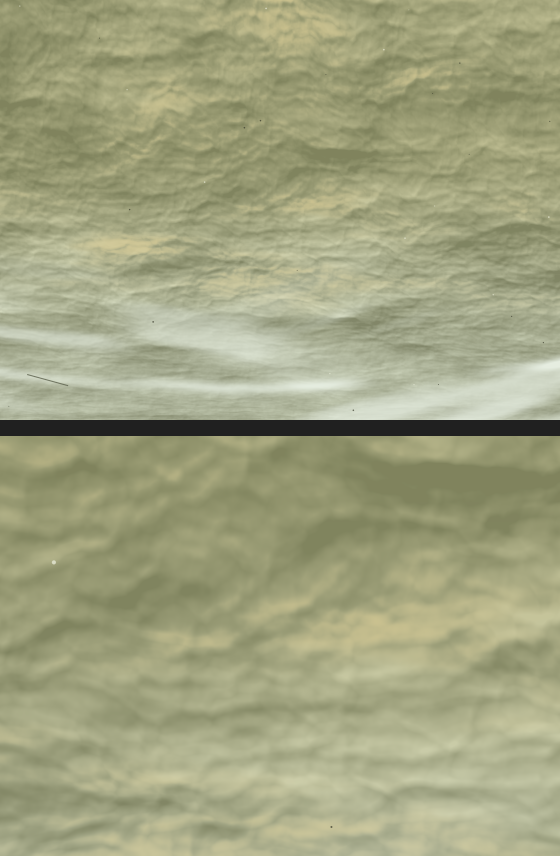
Top, the full canvas; bottom, a detail of the centre.
Reproduce this texture procedurally as a Shadertoy shader.

```glsl
float hash(vec2 p) {
    return fract(sin(dot(p, vec2(127.1, 311.7))) * 43758.5453);
}

vec2 hash2(vec2 p) {
    return vec2(hash(p), hash(p + 57.3));
}

float noise(vec2 p) {
    vec2 i = floor(p), f = fract(p);
    f = f * f * (3.0 - 2.0 * f);
    float low = mix(hash(i), hash(i + vec2(1, 0)), f.x);
    float high = mix(hash(i + vec2(0, 1)), hash(i + vec2(1, 1)), f.x);
    return mix(low, high, f.y);
}

float fbm(vec2 p) {
    float sum = 0.0, amp = 0.5;
    for (int i = 0; i < 5; i++) {
        sum += amp * noise(p);
        p = p * 2.03 + vec2(17.1, 9.7);
        amp *= 0.5;
    }
    return sum / 0.97;
}

// Rounded cells with soft creases between them
float lobes(vec2 p, float sharpness) {
    vec2 cell = floor(p);
    float sum = 0.0;
    for (int y = -1; y <= 1; y++)
    for (int x = -1; x <= 1; x++) {
        vec2 id = cell + vec2(x, y);
        vec2 d = id + 0.1 + 0.8 * hash2(id) - p;
        sum += exp(-sharpness * dot(d, d));
    }
    return 1.0 + log(sum) / sharpness;
}

// Puffs carrying smaller puffs
float billows(vec2 p) {
    vec2 warp = vec2(fbm(p * 6.0), fbm(p * 6.0 + 31.0)) - 0.5;
    p += vec2(0.10, 0.07) * warp;
    return 0.52 * lobes(p * vec2(4.5, 8.5), 16.0)
         + 0.27 * lobes(p * vec2(11.0, 18.0) + 5.0, 18.0)
         + 0.14 * lobes(p * vec2(25.0, 34.0) + 9.0, 18.0)
         + 0.07 * lobes(p * vec2(52.0, 64.0) + 3.0, 18.0);
}

float segment(vec2 p, vec2 a, vec2 b) {
    vec2 ab = b - a;
    return length(p - a - ab * clamp(dot(p - a, ab) / dot(ab, ab), 0.0, 1.0));
}

// Sparse specks: x is the dark cover, y the pale cover
vec2 specks(vec2 p, float density, float pixel) {
    vec2 id = floor(p * density);
    vec2 centre = (id + 0.2 + 0.6 * hash2(id + 3.0)) / density;
    float radius = mix(0.0007, 0.0018, hash(id + 8.0));
    float cover = 1.0 - smoothstep(radius - pixel, radius + pixel, length(p - centre));
    cover *= step(0.9, hash(id + 21.0));
    return cover * (hash(id + 40.0) < 0.65 ? vec2(1, 0) : vec2(0, 1));
}

// Long streaks, sheared by slope
float streaks(vec2 p, float slope, float seed) {
    vec2 q = vec2(p.x, p.y - slope * p.x);
    q.y += 0.03 * noise(q * 4.0 + seed);
    float flow = 0.6 * noise(q * vec2(2.6, 13.0) + seed)
               + 0.4 * noise(q * vec2(5.0, 31.0) + seed + 6.0);
    return smoothstep(0.45, 0.85, flow);
}

void mainImage(out vec4 fragColor, in vec2 fragCoord) {
    const vec3 OLIVE_SHADE = vec3(0.50, 0.515, 0.365);
    const vec3 OLIVE_LIGHT = vec3(0.75, 0.745, 0.575);
    const vec3 GREY_SHADE = vec3(0.51, 0.53, 0.42);
    const vec3 PALE_LIGHT = vec3(0.85, 0.88, 0.79);
    const vec3 WARM_GLOW = vec3(0.84, 0.78, 0.56);
    const vec3 WHITE_GLARE = vec3(0.90, 0.93, 0.88);

    vec2 uv = fragCoord / iResolution.y;
    float pixel = 0.7 / iResolution.y;
    float low = 1.0 - smoothstep(0.05, 0.68, uv.y);

    // Clouds flatten towards the bottom
    vec2 sky = vec2(uv.x, 1.1 * log(uv.y + 0.35));
    float height = billows(sky);
    float relief = billows(sky + vec2(-0.003, 0.010)) - height;
    float broad = fbm(sky * vec2(2.4, 6.5) + 4.0) - 0.5;
    float fibre = fbm(sky * vec2(42.0, 18.0) + 3.0 * broad) - 0.5;
    float grain = noise(uv * 210.0) - 0.5;
    float puffiness = mix(0.4, 1.0, smoothstep(0.06, 0.4, uv.y));
    float tone = 0.43 + 1.0 * broad + 0.24 * fibre + 0.05 * grain
               + puffiness * (3.4 * relief + 0.65 * (height - 0.78));
    tone = clamp(tone, 0.0, 1.0);
    vec3 color = mix(mix(OLIVE_SHADE, GREY_SHADE, low),
                     mix(OLIVE_LIGHT, PALE_LIGHT, low), tone);

    // Warm light on the bright undersides, in broken patches
    float patches = smoothstep(0.42, 0.72, fbm(sky * vec2(3.0, 7.0) + 50.0));
    float warm = patches * smoothstep(0.35, 0.85, tone) * smoothstep(0.2, 0.4, uv.y);
    color = mix(color, WARM_GLOW, 0.6 * warm);

    // Smooth glare streaks falling on the left and rising on the right
    float side = smoothstep(0.35, 0.95, uv.x);
    float glare = mix(streaks(uv, -0.16, 7.0), streaks(uv, 0.28, 19.0), side);
    glare *= 0.8 * (1.0 - smoothstep(0.1, 0.46, uv.y));
    float curve = 0.068 + 0.12 * (uv.x - 0.6) * (uv.x - 0.6);
    float band = (uv.y - curve - 0.012 * noise(vec2(uv.x * 5.0, 2.0))) / 0.014;
    glare += 0.75 * exp(-band * band) * smoothstep(0.2, 0.8, noise(vec2(uv.x * 4.0, 8.0)));
    color = mix(color, WHITE_GLARE, clamp(glare, 0.0, 1.0));

    // Specks and one thin needle
    vec2 dust = specks(uv, 15.0, pixel);
    color = mix(color, vec3(0.22, 0.23, 0.17), 0.75 * dust.x);
    color = mix(color, vec3(0.92, 0.93, 0.86), 0.75 * dust.y);
    float needle = segment(uv, vec2(0.066, 0.108), vec2(0.161, 0.082));
    float needleCover = 1.0 - smoothstep(0.0012 - pixel, 0.0012 + pixel, needle);
    color = mix(color, vec3(0.36, 0.38, 0.30), 0.85 * needleCover);

    fragColor = vec4(color, 1.0);
}
```
